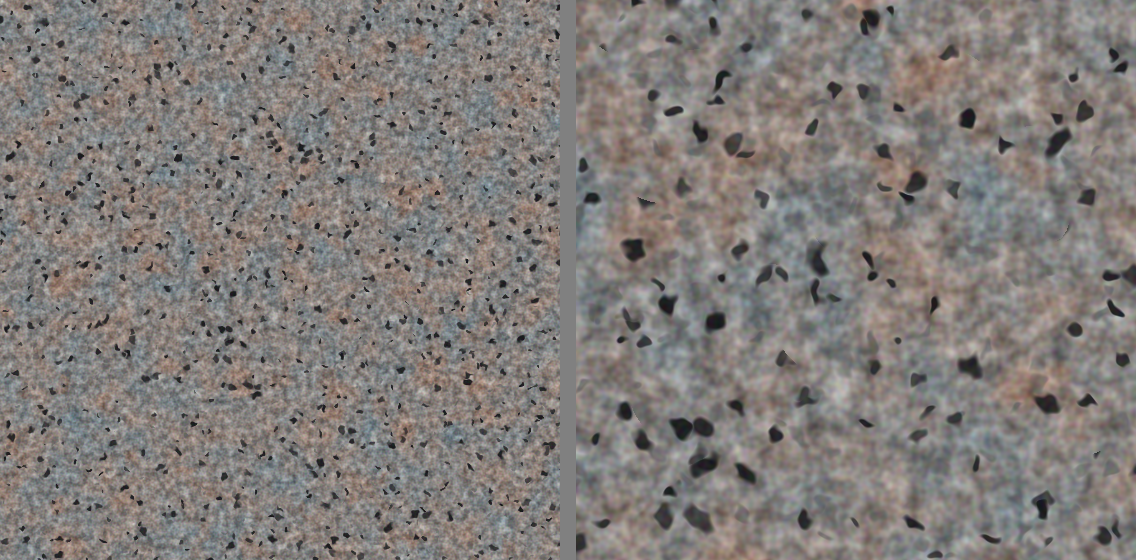
Left: the whole. Right: its middle third, enlarged.
Write a Shadertoy shader that draws this texture.

```glsl
// Speckled granite: grey and pinkish crystals with pale flakes and black mica grains.

const vec3 STONE_GREY  = vec3(0.528, 0.512, 0.502);
const vec3 WARM_TINT   = vec3(0.085, 0.000, -0.045);
const vec3 FELDSPAR    = vec3(0.610, 0.470, 0.400);
const vec3 QUARTZ      = vec3(0.690, 0.690, 0.670);
const vec3 SMOKY_GREY  = vec3(0.340, 0.345, 0.350);
const vec3 MICA_BLACK  = vec3(0.105, 0.105, 0.115);
const float TAU = 6.2831853;

// Integer hash: three random values in 0..1 for a lattice cell.
vec3 hash3(vec2 cell, float seed) {
    uvec3 v = uvec3(ivec3(vec3(cell, seed))) * 1664525u + 1013904223u;
    v.x += v.y * v.z; v.y += v.z * v.x; v.z += v.x * v.y;
    v ^= v >> 16u;
    v.x += v.y * v.z; v.y += v.z * v.x; v.z += v.x * v.y;
    return vec3(v >> 8u) / 16777216.0;
}

float cornerSlope(vec2 cell, vec2 offset, float seed) {
    float angle = TAU * hash3(cell, seed).x;
    return dot(vec2(cos(angle), sin(angle)), offset);
}

// Gradient noise, roughly -0.7..0.7.
float gradientNoise(vec2 p, float seed) {
    vec2 i = floor(p), f = p - i;
    vec2 u = f * f * f * (f * (f * 6.0 - 15.0) + 10.0);
    vec2 e = vec2(1.0, 0.0);
    float low  = mix(cornerSlope(i, f, seed), cornerSlope(i + e.xy, f - e.xy, seed), u.x);
    float high = mix(cornerSlope(i + e.yx, f - e.yx, seed), cornerSlope(i + e.xx, f - e.xx, seed), u.x);
    return mix(low, high, u.y);
}

vec2 warp(vec2 p, float scale, float amount, float seed) {
    return p + amount * vec2(gradientNoise(p * scale, seed), gradientNoise(p * scale, seed + 1.0));
}

// Coverage of scattered, randomly turned oval grains; radius is in cells.
float grains(vec2 p, float scale, float density, float radius, float softness, float seed) {
    vec2 q = p * scale, base = floor(q);
    float coverage = 0.0;
    for (int y = -1; y <= 1; y++)
    for (int x = -1; x <= 1; x++) {
        vec2 cell = base + vec2(x, y);
        vec3 place = hash3(cell, seed);
        vec3 form = hash3(cell, seed + 1.0);
        float angle = TAU * form.x;
        float stretch = mix(1.0, 1.5, form.y);
        float size = radius * mix(0.6, 1.35, form.z * form.z);
        vec2 d = q - cell - place.xy;
        d = mat2(cos(angle), sin(angle), -sin(angle), cos(angle)) * d;
        float dist = length(d * vec2(1.0 / stretch, stretch)) / size;
        float shape = 1.0 - smoothstep(1.0 - softness, 1.0 + softness, dist);
        float opacity = mix(0.65, 1.0, fract(form.z * 7.0 + form.x));
        coverage = max(coverage, shape * opacity * step(place.z, density));
    }
    return coverage;
}

// Crystal brightness from three sizes of mottling.
float mottling(vec2 p) {
    return 0.17 * gradientNoise(p * 62.0, 10.0)
         + 0.17 * gradientNoise(p * 115.0, 11.0)
         + 0.10 * gradientNoise(p * 220.0, 12.0);
}

// Fine coloured grit.
vec3 grit(vec2 p, float scale) {
    return vec3(gradientNoise(p * scale, 20.0),
                gradientNoise(p * scale, 21.0),
                gradientNoise(p * scale, 22.0));
}

void mainImage(out vec4 fragColor, in vec2 fragCoord) {
    vec2 p = fragCoord / iResolution.y;
    vec2 rough = warp(p, 110.0, 0.006, 30.0);
    vec2 ragged = warp(p, 45.0, 0.022, 32.0);

    // Grey ground drifting between warm and cool
    float warmth = gradientNoise(p * 11.0, 40.0) + 0.9 * gradientNoise(p * 34.0, 41.0);
    vec3 color = STONE_GREY + WARM_TINT * warmth;

    // Soft pinkish feldspar patches and small pale quartz
    color = mix(color, FELDSPAR, 0.60 * grains(ragged, 17.0, 0.30, 0.33, 0.55, 50.0));
    color = mix(color, QUARTZ, 0.65 * grains(rough, 34.0, 0.13, 0.26, 0.50, 52.0));
    color += mottling(p);

    // Smoky and black grains, denser in loose clusters
    float cluster = 0.25 * gradientNoise(p * 9.0, 60.0);
    color = mix(color, SMOKY_GREY, 0.65 * grains(rough, 58.0, 0.32 + cluster, 0.27, 0.50, 62.0));
    color = mix(color, MICA_BLACK, grains(rough, 49.0, 0.33 + cluster, 0.25, 0.38, 64.0));

    color += 0.07 * grit(p, 250.0);
    fragColor = vec4(clamp(color, 0.0, 1.0), 1.0);
}
```
